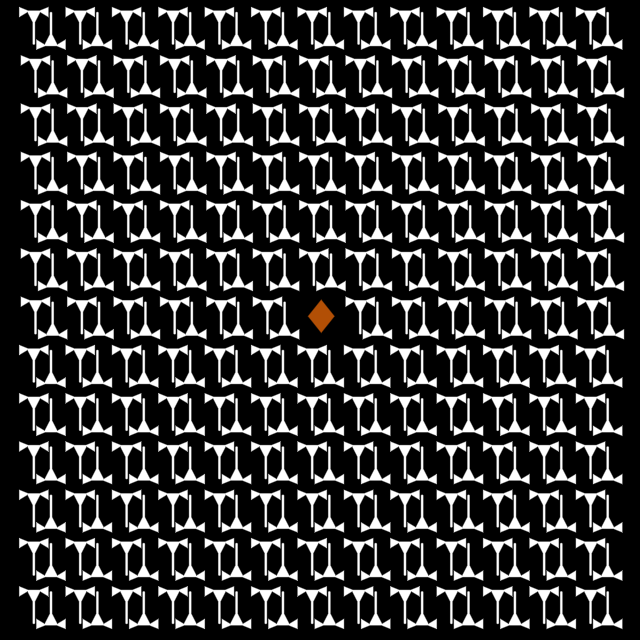
This pattern is drawn by a Shadertoy shader. Its source:

```glsl
#define CANVAS 768.0
#define COUNT vec2(13.0)
#define PITCH vec2(55.67, 57.93)
#define UPRIGHT_CENTRE vec2(40.6, 31.0)
#define FLIPPED_CENTRE vec2(61.2, 37.0)
#define ROW_SHIFT 2.0
#define GAP_CELL vec2(6.0)
#define STEM_RADIUS 1.4
#define INK vec3(1.0)
#define GROUND vec3(0.0)
#define LOZENGE_COLOUR vec3(0.70, 0.31, 0.02)
#define LOZENGE_CENTRE vec2(385.5, 379.5)

float segmentDistance(vec2 p, vec2 a, vec2 b) {
    vec2 pa = p - a, ba = b - a;
    return length(pa - ba * clamp(dot(pa, ba) / dot(ba, ba), 0.0, 1.0));
}

float cross2(vec2 a, vec2 b) {
    return a.x * b.y - a.y * b.x;
}

float triangleDistance(vec2 p, vec2 a, vec2 b, vec2 c) {
    float edge = min(segmentDistance(p, a, b),
                 min(segmentDistance(p, b, c), segmentDistance(p, c, a)));
    float winding = sign(cross2(b - a, c - a));
    float inside = min(cross2(b - a, p - a) * winding,
                   min(cross2(c - b, p - b) * winding, cross2(a - c, p - c) * winding));
    return inside > 0.0 ? -edge : edge;
}

// Bow with two wings, a tapered knot and a thin round-ended stem; y runs down
float bowDistance(vec2 p) {
    p.x = abs(p.x);
    float wing = triangleDistance(p, vec2(17.6, -22.6), vec2(17.6, -10.4), vec2(5.4, -17.7));
    float knot = triangleDistance(p, vec2(-8.6, -18.3), vec2(8.6, -18.3), vec2(0.0, -1.5));
    float stem = segmentDistance(p, vec2(0.0, -15.0), vec2(0.0, 21.2)) - STEM_RADIUS;
    return min(wing, min(knot, stem));
}

// One bow per grid cell, absent outside the grid and in the central gap
float bowGrid(vec2 p, vec2 centre, float facing) {
    p -= centre;
    float row = floor(p.y / PITCH.y + 0.5);
    if (row > 0.5 && row < 6.5) p.x -= ROW_SHIFT;

    vec2 cell = vec2(floor(p.x / PITCH.x + 0.5), row);
    bool outside = any(lessThan(cell, vec2(0.0))) || any(greaterThanEqual(cell, COUNT));
    if (outside || cell == GAP_CELL) return CANVAS;
    return bowDistance((p - cell * PITCH) * facing);
}

float lozengeDistance(vec2 p, vec2 radii) {
    vec2 q = abs(p) / radii;
    return (q.x + q.y - 1.0) / length(1.0 / radii);
}

float coverage(float d) {
    float soft = 0.85 * CANVAS / iResolution.y;
    return 1.0 - smoothstep(-soft, soft, d);
}

void mainImage(out vec4 fragColor, in vec2 fragCoord) {
    vec2 p = fragCoord / iResolution.xy * CANVAS;
    p.y = CANVAS - p.y;

    // Interlocked upright and flipped bows
    float bows = min(bowGrid(p, UPRIGHT_CENTRE, 1.0), bowGrid(p, FLIPPED_CENTRE, -1.0));
    vec3 colour = mix(GROUND, INK, coverage(bows));

    // Plain lozenge in the central gap
    float lozenge = lozengeDistance(p - LOZENGE_CENTRE, vec2(16.0, 20.0));
    colour = mix(colour, LOZENGE_COLOUR, coverage(lozenge));

    fragColor = vec4(colour, 1.0);
}
```
